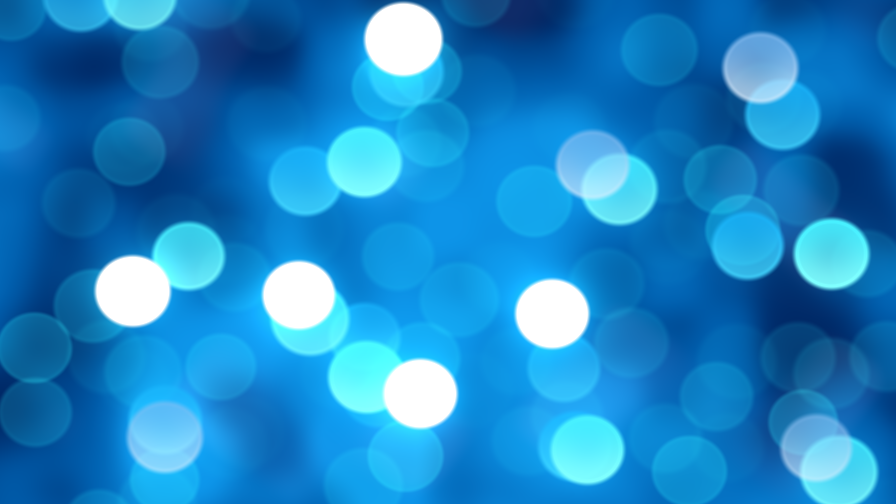
Write a Shadertoy shader that draws this background.

```glsl
// Blue bokeh: soft overlapping light discs over a blurred, uneven blue glow.

float hash(vec2 p) {
    return fract(sin(dot(p, vec2(127.1, 311.7))) * 43758.5453);
}

vec2 hash2(vec2 p) {
    return vec2(hash(p), hash(p + 19.7));
}

float noise(vec2 p) {
    vec2 i = floor(p), f = fract(p);
    f = f * f * f * (f * (f * 6.0 - 15.0) + 10.0);
    return mix(mix(hash(i), hash(i + vec2(1, 0)), f.x),
               mix(hash(i + vec2(0, 1)), hash(i + vec2(1, 1)), f.x), f.y);
}

// Signed distance to a slightly wide lens disc.
float discDistance(vec2 q, float radius) {
    return length(q * vec2(0.97, 1.03)) - radius;
}

// Coverage of a disc, a little stronger towards its rim.
float discMask(float d, float blur) {
    float body = 0.86 + 0.14 * smoothstep(-0.07, 0.0, d);
    float rim = 0.18 * smoothstep(-0.012, -0.003, d);
    return (body + rim) * smoothstep(blur, -blur, d);
}

vec3 backdrop(vec2 p) {
    mat2 turn = mat2(0.8, 0.6, -0.6, 0.8);
    vec2 q = turn * p;
    float n = 0.45 * noise(q * 3.2 + 4.3) + 0.35 * noise(turn * q * 5.5 + 11.0)
            + 0.2 * noise(p * 9.0 + 23.0);
    // A broad light low and left of centre, darker top and right edges
    vec2 toLight = p - vec2(0.7, 0.3);
    float light = exp(-2.5 * dot(toLight, toLight));
    float tone = n + 0.12 * light - 0.14 * smoothstep(0.7, 1.0, p.y);
    vec3 col = mix(vec3(0.0, 0.15, 0.39), vec3(0.0, 0.37, 0.68), smoothstep(0.12, 0.5, tone));
    col = mix(col, vec3(0.05, 0.58, 0.91), smoothstep(0.42, 0.82, tone));
    // Faint violet haze
    return col + vec3(0.07, 0.02, 0.02) * smoothstep(0.7, 0.95, noise(q * 5.0 + 31.0));
}

void mainImage(out vec4 fragColor, in vec2 fragCoord) {
    vec2 p = fragCoord / iResolution.y;
    float aspect = iResolution.x / iResolution.y;
    vec3 col = backdrop(p);

    // Dim discs add light on a jittered grid, the faintest most out of focus
    for (int i = 0; i < 77; i++) {
        vec2 cell = vec2(i % 11, i / 11);
        vec2 center = (cell + 0.5 + 1.5 * (hash2(cell + 3.1) - 0.5)) / vec2(11, 7);
        float strength = hash(cell + 47.0);
        float d = discDistance(p - center * vec2(aspect, 1.0), 0.066 + 0.01 * hash(cell + 8.0));
        float blur = mix(0.014, 0.004, strength);
        float amount = discMask(d, blur) * (0.1 + 0.9 * strength * strength);
        col += amount * vec3(0.04, 0.24, 0.26) * (1.05 - col);
    }

    // Bright discs in loose clusters: light blue, then cyan, then white
    for (int i = 0; i < 27; i++) {
        float id = float(i);
        vec2 anchor = fract(0.37 + mod(id, 13.0) * vec2(0.7549, 0.5698));
        vec2 center = anchor * vec2(aspect, 1.0) + 0.18 * (hash2(vec2(id, 5.0)) - 0.5);
        float d = discDistance(p - center, 0.068 + 0.007 * hash(vec2(id, 9.0)));
        float pick = hash(vec2(id, 2.0));
        float across = smoothstep(-0.06, 0.06, p.y - center.y);

        vec3 tint = mix(vec3(0.26, 0.84, 1.0), vec3(0.1, 0.7, 0.97), across);
        float opacity = 0.5 + 0.3 * pick;
        float halo = 0.04;
        if (i >= 9) {
            tint = mix(vec3(0.5, 1.0, 1.0), vec3(0.28, 0.94, 1.0), across);
            opacity = 0.65 + 0.35 * pick;
            halo = 0.1;
        }
        if (i >= 18) {
            // Mix solid white with translucent lavender
            bool solid = i % 5 < 3;
            tint = solid ? vec3(1.0) : mix(vec3(0.88, 0.94, 1.0), vec3(0.55, 0.75, 0.95), across);
            opacity = solid ? 1.17 : 0.5 + 0.25 * pick;
            halo = solid ? 0.3 : 0.06;
        }
        col += halo * vec3(0.12, 0.6, 0.6) * exp(-max(d, 0.0) * 32.0);
        col = mix(col, tint, min(opacity * discMask(d, 0.007), 1.0));
    }

    fragColor = vec4(clamp(col, 0.0, 1.0), 1.0);
}
```
